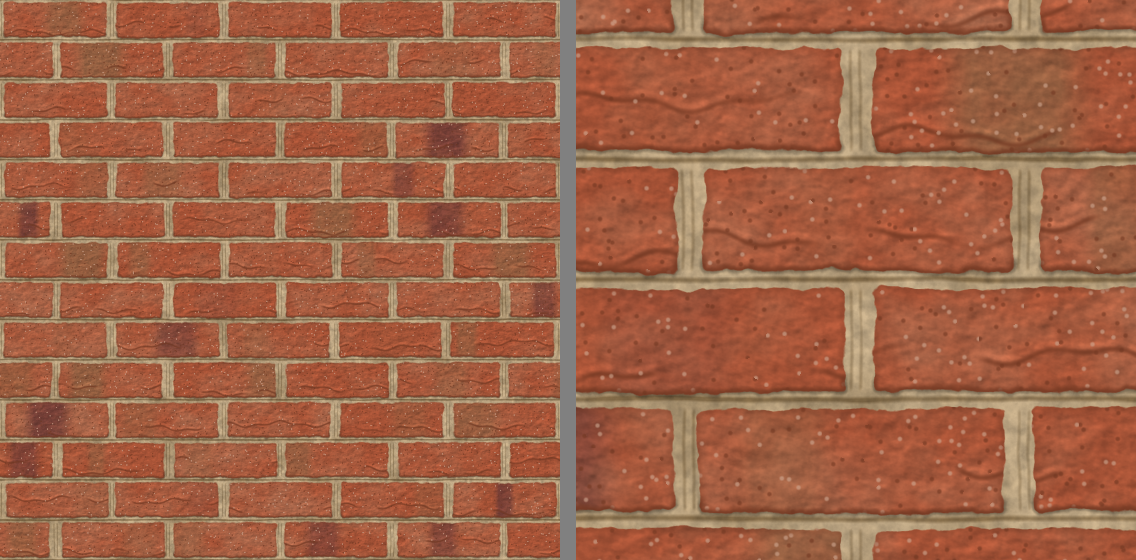
Left: the whole. Right: its middle third, enlarged.
A Shadertoy shader for this texture:

```glsl
// Weathered red brick wall in running bond with ragged edges and tooled cream mortar.
#define GRID vec2(5.0, 14.0)              // bricks across, courses up
#define BRICK_HALF vec2(0.0915, 0.0308)   // half size of a brick
#define CORNER 0.004
#define RAGGED 0.0055
#define RELIEF 0.55
#define BRICK_RED vec3(0.645, 0.320, 0.210)
#define BRICK_PALE vec3(0.660, 0.405, 0.295)
#define BRICK_DARK vec3(0.440, 0.215, 0.130)
#define BRICK_TAN vec3(0.560, 0.375, 0.255)
#define BRICK_PLUM vec3(0.420, 0.225, 0.205)
#define MORTAR_LIGHT vec3(0.735, 0.645, 0.510)
#define MORTAR_DARK vec3(0.490, 0.400, 0.270)

float hash(vec2 p) {
    vec3 q = fract(p.xyx * 0.1031);
    q += dot(q, q.yzx + 33.33);
    return fract((q.x + q.y) * q.z);
}

float noise(vec2 p) {
    vec2 i = floor(p), f = fract(p);
    f = f * f * (3.0 - 2.0 * f);
    return mix(mix(hash(i), hash(i + vec2(1, 0)), f.x),
               mix(hash(i + vec2(0, 1)), hash(i + vec2(1, 1)), f.x), f.y);
}

float fbm(vec2 p) {
    float sum = 0.0, amp = 0.533;
    for (int i = 0; i < 4; i++) {
        sum += amp * noise(p);
        p = mat2(1.6, 1.2, -1.2, 1.6) * p + 17.3;
        amp *= 0.5;
    }
    return sum;
}

// Cellular noise: distance to the nearest point and that point's random value
vec2 cellular(vec2 p) {
    vec2 home = floor(p), best = vec2(9.0, 0.0);
    for (int y = -1; y <= 1; y++)
    for (int x = -1; x <= 1; x++) {
        vec2 c = home + vec2(x, y);
        float dist = length(c + vec2(hash(c), hash(c + 57.0)) - p);
        if (dist < best.x) best = vec2(dist, hash(c + 113.0));
    }
    return best;
}

float roundBox(vec2 p, vec2 halfSize, float r) {
    vec2 q = abs(p) - halfSize + r;
    return length(max(q, 0.0)) + min(max(q.x, q.y), 0.0) - r;
}

float band(float x, float width) {
    return 1.0 - smoothstep(0.0, width, abs(x));
}

vec3 mortarColor(vec2 p, vec2 uv) {
    vec2 cellHalf = 0.5 / GRID;
    vec2 joint = p - sign(p) * cellHalf;          // offset from the joint centres
    float wander = 0.003 * (fbm(uv * vec2(22.0, 30.0)) - 0.5);
    float bed = band(joint.y + wander - 0.0005, 0.0028);
    float head = band(abs(joint.x + wander) - 0.0028, 0.0018)
               * smoothstep(0.004, 0.008, abs(joint.y));
    float grit = fbm(uv * 190.0) - 0.5;
    float tone = 0.85 * bed + 0.45 * head + 0.9 * (fbm(uv * 28.0) - 0.4);
    return mix(MORTAR_LIGHT, MORTAR_DARK, clamp(tone, 0.0, 1.0)) * (1.0 + 0.35 * grit);
}

vec3 brickColor(vec2 p, vec2 uv, vec2 id) {
    // Base clay, different for each brick
    float pale = 0.55 * hash(id + 3.0) + 1.5 * (fbm(uv * vec2(24.0, 32.0)) - 0.5);
    vec3 col = mix(BRICK_RED, BRICK_PALE, clamp(pale, 0.0, 1.0));

    // Scorched or sandy block across part of the brick
    float start = mix(-0.09, 0.06, hash(id + 11.0));
    float width = mix(0.02, 0.06, hash(id + 19.0));
    float patchMask = band(p.x - start - 0.5 * width, width) * 1.8;
    vec3 stain = mix(BRICK_TAN, BRICK_PLUM, step(0.72, hash(id + 23.0)));
    float strength = pow(hash(id + 29.0), 2.0) * (0.6 + 0.6 * fbm(uv * 55.0));
    col = mix(col, stain, clamp(patchMask, 0.0, 1.0) * min(strength, 0.85));

    // Rough face lit from the upper left
    vec2 scale = vec2(75.0, 115.0);
    float slope = fbm(uv * scale) - fbm((uv + vec2(-0.0015, 0.002)) * scale);
    col *= 1.0 + RELIEF * slope + 0.22 * (fbm(uv * 230.0) - 0.5);

    // Wavy crease in the clay, broken along its length
    float phase = 6.283 * hash(id + 37.0);
    float crease = mix(-0.024, 0.004, pow(hash(id + 41.0), 2.0))
                 + 0.004 * sin(p.x * 55.0 + phase) + 0.002 * sin(p.x * 143.0 + phase);
    float broken = smoothstep(0.42, 0.65, noise(vec2(p.x * 28.0 + phase * 9.0, id.y)));
    col = mix(col, BRICK_DARK, 0.65 * broken * band(p.y - crease, 0.0028));
    col *= 1.0 + 0.10 * broken * band(p.y - crease - 0.004, 0.003);

    // Pale specks and dark pits
    vec2 grain = cellular(uv * 150.0);
    float dotMask = 1.0 - smoothstep(0.08, 0.30, grain.x);
    col = mix(col, vec3(0.80, 0.64, 0.55), 0.65 * dotMask * step(0.86, grain.y));
    return mix(col, BRICK_DARK, 0.6 * dotMask * (1.0 - step(0.16, grain.y)));
}

void mainImage(out vec4 fragColor, in vec2 fragCoord) {
    vec2 uv = fragCoord / iResolution.xy;
    float pixel = 1.0 / min(iResolution.x, iResolution.y);

    // Running bond: every other course moves by half a brick
    vec2 grid = uv * GRID;
    grid.x += 0.5 * mod(floor(grid.y) + 1.0, 2.0);
    vec2 id = vec2(mod(floor(grid.x), GRID.x), floor(grid.y));
    vec2 p = (fract(grid) - 0.5) / GRID;

    // Ragged, slightly misplaced outline
    vec2 warp = vec2(fbm(uv * 48.0), fbm(uv * 48.0 + 31.0)) - 0.5;
    vec2 shift = (vec2(hash(id), hash(id + 7.0)) - 0.5) * vec2(0.006, 0.0016);
    float d = roundBox(p - shift + warp * RAGGED * vec2(1.3, 0.9), BRICK_HALF, CORNER);
    d += 0.6 * RAGGED * (fbm(uv * 130.0) - 0.5);

    // Shadow below each brick, dark lower lip and thin dark rim
    float under = 1.0 - smoothstep(-0.028, -0.018, p.y);
    vec3 mortar = mortarColor(p, uv) * (1.0 - 0.30 * under * (1.0 - smoothstep(0.0, 0.003, d)));
    vec3 brick = brickColor(p, uv, id);
    float lip = smoothstep(-0.0045, -0.0005, d) * (0.25 + 0.55 * under);
    brick = mix(brick, BRICK_DARK, lip);

    float mask = 1.0 - smoothstep(-pixel, pixel, d);
    fragColor = vec4(clamp(mix(mortar, brick, mask), 0.0, 1.0), 1.0);
}
```
